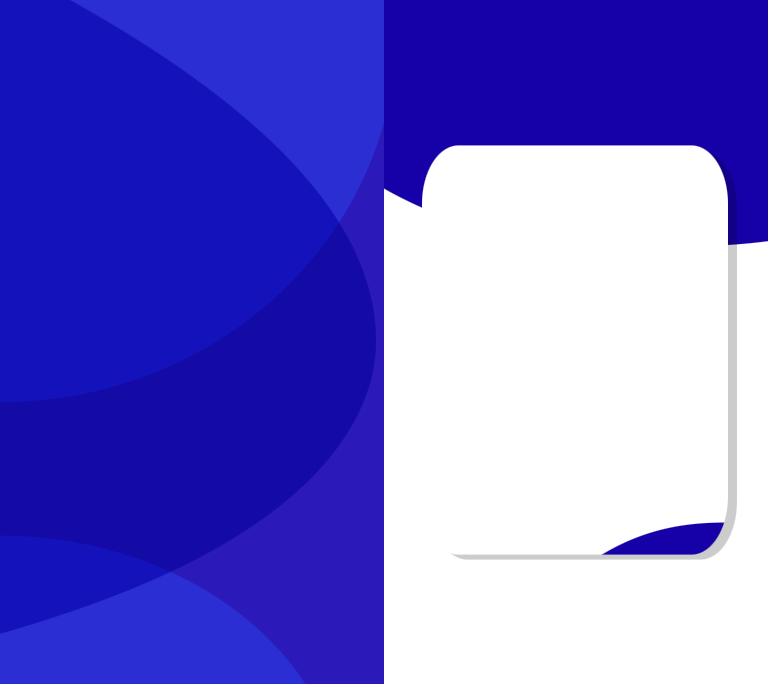
Give the GLSL for this background, as a Shadertoy shader.

```glsl
// Palette
const vec3 WHITE      = vec3(1.0);
const vec3 VIOLET     = vec3(0.168, 0.098, 0.725);
const vec3 LIGHT_BLUE = vec3(0.167, 0.182, 0.825);
const vec3 MID_BLUE   = vec3(0.080, 0.072, 0.730);
const vec3 DARK_BLUE  = vec3(0.080, 0.040, 0.650);
const vec3 NAVY       = vec3(0.086, 0.000, 0.660);

// Layout, as fractions of the canvas width and height
const float SPLIT_X        = 0.5;
const vec2  LEAF_TIP       = vec2(0.4896, 0.5015);
const vec2  LEAF_UPPER     = vec2(0.3984, 0.4985);
const vec2  LEAF_LOWER     = vec2(0.3737, 0.4282);
const float LEAF_LOWER_END = 0.1159;
const vec2  TOP_CENTER     = vec2(0.0, 0.9597);
const vec2  TOP_RADII      = vec2(0.5169, 0.5477);
const vec2  BOTTOM_CENTER  = vec2(0.0, -0.1921);
const vec2  BOTTOM_RADII   = vec2(0.4505, 0.4091);
const vec2  WAVE_LOW       = vec2(0.8542, 0.6393);
const vec2  WAVE_SPAN      = vec2(0.3542, 0.0850);
const float WAVE_POWER     = 2.64;
const vec2  HILL_PEAK      = vec2(0.9505, 0.2361);
const vec2  HILL_SPAN      = vec2(0.1667, 0.0469);
const float HILL_POWER     = 2.4;
const vec2  CARD_CENTER    = vec2(0.7487, 0.4883);
const vec2  CARD_HALF      = vec2(0.1992, 0.2991);
const vec2  CARD_CORNER    = vec2(0.0475, 0.0850);
const vec2  SHADOW_OFFSET  = vec2(0.0117, -0.0073);
const float SHADOW_AMOUNT  = 0.2;

// Antialiased coverage of the region where d is negative
float cover(float d) {
    return clamp(0.5 - d / max(fwidth(d), 1e-6), 0.0, 1.0);
}

float ellipse(vec2 p, vec2 center, vec2 radii) {
    return length((p - center) / radii) - 1.0;
}

// Pointless leaf: a parabola above the tip, a steeper curve below it
float leaf(vec2 p) {
    float rise = p.y - LEAF_TIP.y;
    float up = max(rise, 0.0) / LEAF_UPPER.y;
    float down = max(-rise, 0.0) / LEAF_LOWER.y;
    float inset = LEAF_UPPER.x * up * up
                + LEAF_LOWER.x * down * down
                + LEAF_LOWER_END * pow(down, 5.0);
    return p.x - LEAF_TIP.x + inset;
}

// Height of a rounded bow away from its turning point
float bow(float x, vec2 span, float power) {
    return span.y * pow(abs(x) / span.x, power);
}

// Rectangle with elliptical corners, measured in corner radii
float card(vec2 p) {
    vec2 q = (abs(p - CARD_CENTER) - CARD_HALF) / CARD_CORNER + 1.0;
    return length(max(q, 0.0)) + min(max(q.x, q.y), 0.0) - 1.0;
}

vec3 leftPanel(vec2 p) {
    float discs = max(cover(ellipse(p, TOP_CENTER, TOP_RADII)),
                      cover(ellipse(p, BOTTOM_CENTER, BOTTOM_RADII)));
    vec3 outside = mix(VIOLET, LIGHT_BLUE, discs);
    vec3 inside = mix(DARK_BLUE, MID_BLUE, discs);
    return mix(outside, inside, cover(leaf(p)));
}

vec3 rightPanel(vec2 p) {
    // Navy header with a curved lower edge
    float waveEdge = WAVE_LOW.y + bow(p.x - WAVE_LOW.x, WAVE_SPAN, WAVE_POWER);
    vec3 color = mix(WHITE, NAVY, cover(waveEdge - p.y));

    // Hard shadow, then the card with its corner hill
    color *= 1.0 - SHADOW_AMOUNT * cover(card(p - SHADOW_OFFSET));
    float hillEdge = HILL_PEAK.y - bow(p.x - HILL_PEAK.x, HILL_SPAN, HILL_POWER);
    vec3 face = mix(WHITE, NAVY, cover(p.y - hillEdge));
    return mix(color, face, cover(card(p)));
}

void mainImage(out vec4 fragColor, in vec2 fragCoord) {
    vec2 p = fragCoord / iResolution.xy;
    vec3 color = mix(rightPanel(p), leftPanel(p), cover(p.x - SPLIT_X));
    fragColor = vec4(color, 1.0);
}
```
